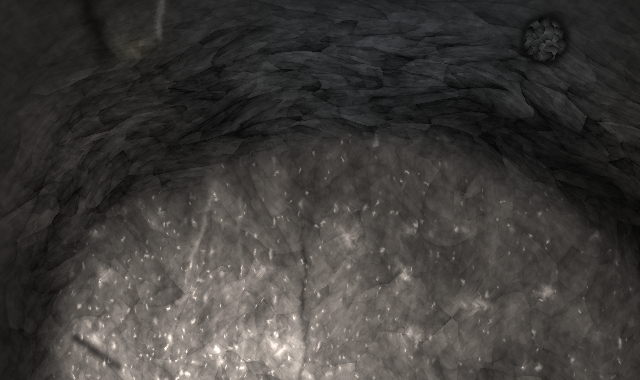
This texture is drawn by a Shadertoy shader. Its source:

```glsl
// A dim rock tunnel: an arched, lamp-lit face below a dark fractured wall.
// Cellular facets wrapped around the arch give the strata; layered sines give
// stains and ragged outlines; jittered cells scatter chips and blast scars.

const vec2 ARCH_CENTRE = vec2(0.92, 0.0);
const vec2 ARCH_RADII = vec2(0.80, 0.64);
const vec2 LAMP_CENTRE = vec2(0.50, -0.02);
const vec2 LAMP_SPREAD = vec2(0.42, 0.34);
const float LAMP_POWER = 0.36;
const float FACE_LIGHT = 0.215;
const float WALL_LIGHT = 0.135;
const float WALL_RELIEF = 0.85;
const float FACE_RELIEF = 0.30;
const vec3 WARM = vec3(1.06, 1.0, 0.95);
const vec3 COOL = vec3(0.96, 1.0, 1.04);
const vec3 OLIVE = vec3(0.035, 0.035, 0.01);

vec2 hash22(vec2 p) {
    vec3 q = fract(p.xyx * vec3(0.1031, 0.1030, 0.0973));
    q += dot(q, q.yzx + 33.33);
    return fract((q.xx + q.yz) * q.zy);
}

// Warped layered sines, roughly -0.7 to 0.7
float mottle(vec2 p) {
    float sum = 0.0, amp = 0.5;
    for (int i = 0; i < 5; i++) {
        p += 0.7 * sin(p.yx * 1.3 + float(i) * 2.1);
        sum += amp * sin(p.x) * sin(p.y + 1.0);
        p = mat2(0.8, 0.6, -0.6, 0.8) * p * 1.9 + 3.7;
        amp *= 0.58;
    }
    return sum;
}

// Tilted cellular plates with dark cracks between them
float facet(vec2 p) {
    vec2 base = floor(p), nearest = vec2(0.0), id = base;
    float f1 = 9.0, f2 = 9.0;
    for (int y = -1; y <= 1; y++)
    for (int x = -1; x <= 1; x++) {
        vec2 cell = base + vec2(x, y);
        vec2 offset = p - cell - hash22(cell);
        float d = length(offset);
        if (d < f1) { f2 = f1; f1 = d; nearest = offset; id = cell; }
        else f2 = min(f2, d);
    }
    vec2 rnd = hash22(id + 17.0);
    float a = 6.2832 * rnd.x;
    return dot(nearest, vec2(cos(a), sin(a))) + 0.6 * (rnd.y - 0.5)
         - 0.5 * exp(-16.0 * (f2 - f1));
}

float rock(vec2 p) {
    float sum = 0.0, amp = 0.55;
    p += 0.35 * sin(p.yx * 1.7 + 0.5);
    for (int i = 0; i < 4; i++) {
        sum += amp * facet(p);
        p = mat2(0.96, 0.28, -0.28, 0.96) * p * 1.95 + 5.3;
        amp *= 0.68;
    }
    return sum;
}

float blob(vec2 p, vec2 centre, vec2 size) {
    vec2 d = (p - centre) / size;
    return exp(-dot(d, d));
}

float stroke(vec2 p, vec2 a, vec2 b, float width) {
    vec2 ab = b - a;
    float d = length(p - a - ab * clamp(dot(p - a, ab) / dot(ab, ab), 0.0, 1.0)) / width;
    return exp(-d * d);
}

// One soft spot in some of the cells of a jittered grid
float scatter(vec2 p, float chance, float size) {
    vec2 cell = floor(p), rnd = hash22(cell + 7.0);
    vec2 d = fract(p) - 0.3 - 0.4 * hash22(cell);
    return step(rnd.x, chance) * rnd.y * exp(-dot(d, d) / (size * size));
}

void mainImage(out vec4 fragColor, in vec2 fragCoord) {
    vec2 p = fragCoord / iResolution.y;
    float stain = mottle(p * 9.0), grain = mottle(p * 95.0);
    vec2 ragged = p + 0.014 * vec2(mottle(p * 33.0), mottle(p * 33.0 + 40.0));

    // Arch coordinates: angle along the rim, radius across it
    vec2 d = (p - ARCH_CENTRE) / ARCH_RADII;
    float r = length(d), angle = atan(d.x, d.y);
    float face = 1.0 - smoothstep(0.90, 1.08, r + 0.07 * stain);

    // Fractured wall, smoother toward the corners
    float rough = mix(0.25, 1.0, 1.0 - smoothstep(1.3, 1.75, r)) * smoothstep(-0.15, 0.25, p.x);
    float wall = WALL_LIGHT + 0.045 * blob(p, vec2(1.0, 0.80), vec2(0.55, 0.3));
    wall += 0.05 * blob(p, vec2(0.20, 0.42), vec2(0.18, 0.22));
    wall *= 1.0 + WALL_RELIEF * rough * rock(vec2(angle * 7.0, r * 14.0)) + 0.2 * stain;
    float shadow = mix(0.2, 0.5, smoothstep(0.9, 1.5, p.x));
    wall *= 1.0 - shadow * blob(vec2(r, 0.0), vec2(1.14, 0.0), vec2(0.1, 1.0));

    // Lamp-lit face with stains and vertical washing
    float lamp = blob(p, LAMP_CENTRE, LAMP_SPREAD);
    float lit = FACE_LIGHT + LAMP_POWER * lamp
              + 0.14 * blob(p, vec2(0.98, 0.12), vec2(0.42, 0.36));
    lit *= 1.0 + FACE_RELIEF * rock(p * vec2(10.0, 8.0)) + 0.22 * stain
         + 0.16 * mottle(p * vec2(42.0, 7.0));

    // Pale drill traces, dark seams and a leaning bar
    lit += 0.11 * stroke(ragged, vec2(0.415, 0.0), vec2(0.57, 0.53), 0.008);
    lit += 0.07 * stroke(ragged, vec2(0.64, 0.02), vec2(0.63, 0.48), 0.006);
    lit *= 1.0 - 0.3 * stroke(ragged, vec2(0.80, 0.0), vec2(0.80, 0.4), 0.007);
    lit *= 1.0 - 0.5 * stroke(p, vec2(0.20, 0.11), vec2(0.31, 0.035), 0.012);
    lit *= 1.0 - 0.3 * blob(ragged, vec2(1.21, 0.30), vec2(0.10, 0.08));

    // Blast scars: a jittered field plus the strongest patches
    float scars = 0.8 * scatter(ragged * 6.0, 0.75, 0.11);
    scars += blob(ragged, vec2(0.73, 0.09), vec2(0.04, 0.035));
    scars += blob(ragged, vec2(0.92, 0.375), vec2(0.028, 0.03));
    scars += blob(ragged, vec2(1.07, 0.283), vec2(0.025, 0.022));
    scars += blob(ragged, vec2(1.085, 0.12), vec2(0.032, 0.025));
    scars += blob(ragged, vec2(0.69, 0.29), vec2(0.026, 0.02));
    scars += blob(ragged, vec2(1.25, 0.195), vec2(0.032, 0.02));
    lit += 0.24 * scars * (1.0 + 0.8 * grain);

    // Bright chips, densest and tallest under the lamp
    float chips = 0.0, chance = 0.10 + 0.32 * lamp;
    for (int i = 0; i < 3; i++) {
        float scale = 22.0 + 15.0 * float(i);
        chips += scatter(ragged * vec2(1.3, 0.75) * scale + float(i) * 9.1, chance, 0.17);
    }
    lit += (0.32 + 0.2 * lamp) * chips;

    // Stone-filled pocket and the niche opposite
    float pocketR = length((p - vec2(1.436, 0.895)) / vec2(0.058, 0.062)) + 0.15 * stain;
    float pocket = 1.0 - smoothstep(0.8, 1.0, pocketR);
    wall *= 1.0 - 0.55 * exp(-pow((pocketR - 0.95) / 0.22, 2.0));
    wall += pocket * (0.03 + 0.13 * facet(p * 55.0));
    float niche = blob(ragged, vec2(0.35, 0.875), vec2(0.06, 0.045));
    wall *= 1.0 - 0.5 * stroke(ragged, vec2(0.23, 1.0), vec2(0.27, 0.86), 0.025);
    wall += 0.13 * stroke(ragged, vec2(0.43, 1.0), vec2(0.41, 0.90), 0.012);
    wall += 0.06 * niche * (1.0 + rock(p * 22.0));

    // Combine and tint
    float tone = mix(max(wall, 0.035), max(lit, 0.07), face) * (1.0 + 0.14 * grain);
    float cool = (1.0 - face) * blob(p, vec2(1.05, 0.95), vec2(0.65, 0.5));
    vec3 colour = tone * mix(WARM, COOL, cool) + OLIVE * niche;
    fragColor = vec4(clamp(colour, 0.0, 1.0), 1.0);
}
```
